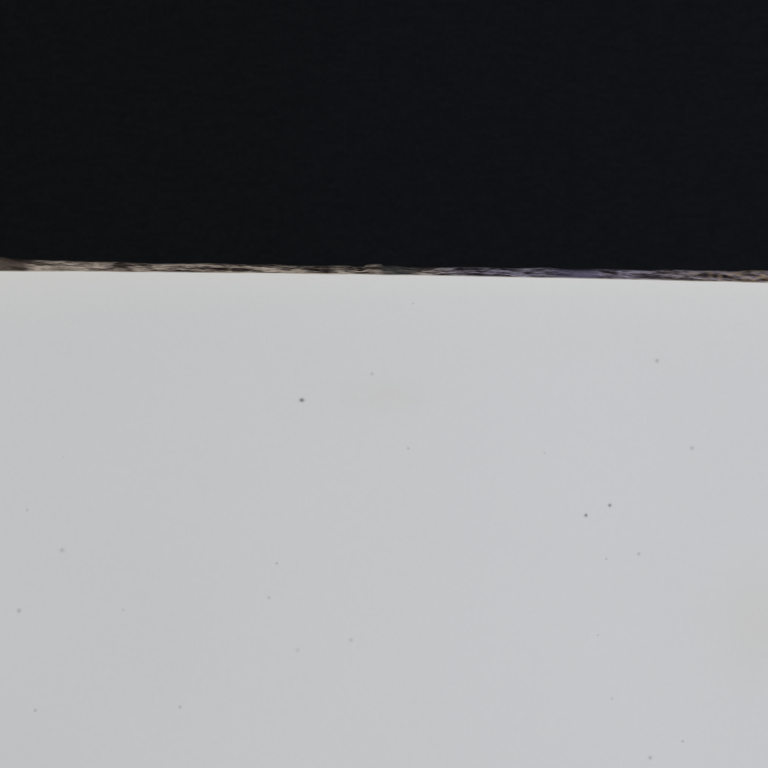
Give the GLSL for this texture, as a Shadertoy shader.

```glsl
// Pale sheet of paper with a worn, streaked upper edge against a black backdrop.

float hash(vec2 p) {
    vec3 q = fract(vec3(p.xyx) * 0.1031);
    q += dot(q, q.yzx + 33.33);
    return fract((q.x + q.y) * q.z);
}

float noise(vec2 p) {
    vec2 i = floor(p), f = fract(p);
    f = f * f * (3.0 - 2.0 * f);
    return mix(mix(hash(i), hash(i + vec2(1, 0)), f.x),
               mix(hash(i + vec2(0, 1)), hash(i + vec2(1, 1)), f.x), f.y);
}

float fbm(vec2 p) {
    float sum = 0.0, amp = 0.5;
    for (int i = 0; i < 4; i++) {
        sum += amp * noise(p);
        p = p * 2.03 + 17.0;
        amp *= 0.5;
    }
    return sum / 0.9375;
}

// Soft elliptical spot, 1 at its centre.
float spot(vec2 p, vec2 centre, vec2 radius) {
    vec2 d = (p - centre) / radius;
    return exp(-dot(d, d));
}

// Smooth window between two positions.
float band(float x, float from, float to, float soft) {
    return smoothstep(from - soft, from + soft, x) - smoothstep(to - soft, to + soft, x);
}

// Height of the outer rim, slightly ragged.
float rimTop(float x) {
    float ragged = (noise(vec2(x * 45.0, 3.0)) - 0.5) * 0.0022;
    float chip = 0.0022 * band(x, 0.475, 0.498, 0.003);
    return 0.6595 - 0.0126 * x + 0.0055 * exp(-12.0 * x) + ragged + chip;
}

// Height where the flat face of the sheet begins.
float faceTop(float x) {
    return 0.647 - 0.003 * x - 0.0125 * x * x + (noise(vec2(x * 30.0, 9.0)) - 0.5) * 0.0008;
}

// Sparse faint flecks, one candidate in each grid cell.
float flecks(vec2 p, float cells, float density) {
    vec2 id = floor(p * cells);
    vec2 centre = (id + 0.2 + 0.6 * vec2(hash(id + 11.0), hash(id + 47.0))) / cells;
    float present = step(1.0 - density, hash(id + 83.0));
    float size = mix(0.0012, 0.0028, hash(id + 29.0));
    return present * spot(p, centre, vec2(size)) * mix(0.25, 1.0, hash(id + 61.0));
}

vec3 backdrop(vec2 p, float grain) {
    float weave = noise(p * vec2(70.0, 210.0)) - 0.5;
    vec3 color = mix(vec3(0.058, 0.063, 0.069), vec3(0.066, 0.072, 0.084), p.x);
    return color + 0.008 * weave + 0.009 * grain;
}

vec3 paper(vec2 p, float depth, float grain) {
    vec3 color = mix(vec3(0.752, 0.758, 0.762), vec3(0.768, 0.776, 0.785), smoothstep(0.0, 0.8, p.x));
    color += 0.009 * (fbm(p * 5.0) - 0.5) + 0.006 * grain;
    color += vec3(0.026, 0.022, 0.008) * exp(-depth * 28.0);

    // Warm stains
    float stain = spot(p, vec2(0.5, 0.484), vec2(0.055, 0.022)) * fbm(p * 65.0);
    stain += 0.7 * spot(p, vec2(0.985, 0.19), vec2(0.05, 0.06));
    color -= vec3(0.008, 0.017, 0.032) * stain;

    // Dark specks and scattered flecks
    float dirt = 0.38 * spot(p, vec2(0.393, 0.479), vec2(0.0030, 0.0024));
    dirt += 0.32 * spot(p, vec2(0.763, 0.329), vec2(0.0021));
    dirt += 0.30 * spot(p, vec2(0.794, 0.342), vec2(0.0021));
    dirt += 0.14 * flecks(p, 16.0, 0.11);
    return color * (1.0 - dirt);
}

vec3 wornRim(vec2 p, float across) {
    float streak = fbm(vec2(p.x * 38.0, across * 3.5 + p.x * 12.0));
    float fiber = noise(vec2(p.x * 160.0, across * 5.0));
    vec3 color = mix(vec3(0.17, 0.15, 0.14), vec3(0.56, 0.52, 0.48), smoothstep(0.22, 0.78, streak));
    color += 0.12 * (fiber - 0.5);

    // Colour changes along the rim
    color = mix(color, color * vec3(0.88, 0.91, 1.12), smoothstep(0.5, 0.65, p.x));
    color = mix(color, vec3(0.17, 0.14, 0.13), 0.7 * band(p.x, -0.1, 0.035, 0.008));
    color = mix(color, vec3(0.17, 0.18, 0.19), 0.65 * band(p.x, 0.495, 0.54, 0.008));
    color = mix(color, vec3(0.22, 0.21, 0.29), 0.6 * band(p.x, 0.72, 0.78, 0.012));
    color = mix(color, vec3(0.58, 0.48, 0.31), 0.55 * smoothstep(0.8, 1.0, p.x) * fiber);

    // Shade the outer side and lighten the lower lip
    color *= mix(1.0, 0.72, smoothstep(0.65, 1.0, across));
    return mix(color, vec3(0.60, 0.56, 0.51), 0.45 * (1.0 - smoothstep(0.0, 0.2, across)));
}

void mainImage(out vec4 fragColor, in vec2 fragCoord) {
    vec2 p = fragCoord / iResolution.xy;
    float soft = max(0.0014, 0.8 / iResolution.y);
    float outer = rimTop(p.x), inner = faceTop(p.x);
    float across = clamp((p.y - inner) / (outer - inner), 0.0, 1.0);
    float grain = noise(p * 256.0) - 0.5;

    vec3 color = backdrop(p, grain);
    color = mix(color, wornRim(p, across), 1.0 - smoothstep(outer - soft, outer + soft, p.y));
    vec3 face = paper(p, max(inner - p.y, 0.0), grain);
    color = mix(color, face, 1.0 - smoothstep(inner - soft, inner + soft, p.y));
    fragColor = vec4(color, 1.0);
}
```
